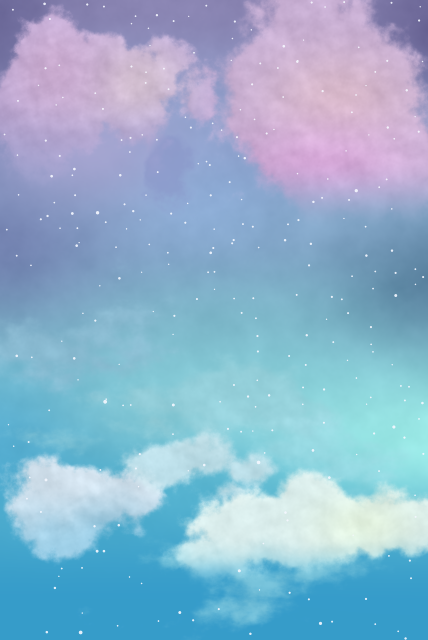
Reproduce this background procedurally as a Shadertoy shader.

```glsl
// Pastel dusk sky: pink clouds above, teal haze, white cumulus below, scattered stars.

float hash(vec2 p) {
    vec3 q = fract(p.xyx * 0.1031);
    q += dot(q, q.yzx + 33.33);
    return fract((q.x + q.y) * q.z);
}

float noise(vec2 p) {
    vec2 i = floor(p), f = fract(p);
    f = f * f * (3.0 - 2.0 * f);
    return mix(mix(hash(i), hash(i + vec2(1, 0)), f.x),
               mix(hash(i + vec2(0, 1)), hash(i + vec2(1, 1)), f.x), f.y);
}

float fbm(vec2 p) {
    float sum = 0.0, amp = 0.5;
    for (int i = 0; i < 6; i++) {
        sum += amp * noise(p);
        p = mat2(1.6, 1.2, -1.2, 1.6) * p + 17.3;
        amp *= 0.52;
    }
    return sum;
}

// Approximate inside distance of an ellipse, positive inside
float puff(vec2 p, vec2 centre, vec2 r) {
    return (1.0 - length((p - centre) / r)) * min(r.x, r.y);
}

float glow(vec2 p, vec2 centre, vec2 r) {
    vec2 d = (p - centre) / r;
    return exp(-dot(d, d));
}

vec3 skyGradient(vec2 p) {
    vec3 c = mix(vec3(0.21, 0.61, 0.79), vec3(0.32, 0.69, 0.81), smoothstep(0.08, 0.36, p.y));
    c = mix(c, vec3(0.52, 0.79, 0.84), smoothstep(0.34, 0.54, p.y));
    c = mix(c, vec3(0.50, 0.73, 0.80), smoothstep(0.60, 0.78, p.y));
    c = mix(c, vec3(0.53, 0.67, 0.80), smoothstep(0.74, 0.96, p.y));
    c = mix(c, vec3(0.58, 0.64, 0.81), smoothstep(0.96, 1.16, p.y));
    c = mix(c, vec3(0.54, 0.52, 0.70), smoothstep(1.2, 1.5, p.y));
    // Broad light and dark areas
    c = mix(c, vec3(0.62, 0.93, 0.91), 0.9 * glow(p, vec2(1.0, 0.46), vec2(0.36, 0.16)));
    c = mix(c, vec3(0.28, 0.64, 0.80), 0.75 * glow(p, vec2(-0.03, 0.47), vec2(0.24, 0.17)));
    c = mix(c, vec3(0.30, 0.45, 0.57), 0.85 * glow(p, vec2(1.05, 0.84), vec2(0.25, 0.15)));
    c = mix(c, vec3(0.43, 0.48, 0.67), 0.85 * glow(p, vec2(-0.02, 0.93), vec2(0.3, 0.2)));
    c = mix(c, vec3(0.42, 0.41, 0.60), 0.85 * glow(p, vec2(0.0, 1.48), vec2(0.14, 0.3)));
    c = mix(c, vec3(0.41, 0.39, 0.58), 0.9 * glow(p, vec2(1.02, 1.45), vec2(0.16, 0.18)));
    return mix(c, vec3(0.55, 0.68, 0.85), 0.7 * glow(p, vec2(0.47, 1.04), vec2(0.2, 0.14)));
}

// One jittered star per occupied grid cell
float stars(vec2 p, float cells, float share, float size) {
    vec2 id = floor(p * cells);
    vec2 offset = 0.15 + 0.7 * vec2(hash(id + 3.7), hash(id + 41.2));
    float r = size * (0.55 + 0.45 * hash(id + 71.0));
    float edge = 0.6 / iResolution.x;
    float d = length(fract(p * cells) - offset) / cells;
    float density = share * mix(0.3, 1.0, smoothstep(0.2, 0.65, p.y));
    return step(hash(id + 9.1), density) * (1.0 - smoothstep(r - edge, r + edge, d));
}

void mainImage(out vec4 fragColor, in vec2 fragCoord) {
    // Width spans 0 to 1, height 0 to 1.5
    vec2 p = fragCoord / iResolution.xy * vec2(1.0, 1.5);
    float n = fbm(p * 8.0 + 4.0) - 0.5;
    float fine = fbm(p * 25.0 + 31.0) - 0.5;
    float relief = n + 0.5 - fbm((p + vec2(0.010, 0.016)) * 8.0 + 4.0) + 0.25 * fine;
    float ragged = 0.2 * n + 0.09 * fine;
    vec3 col = skyGradient(p) + (0.07 * n + 0.04 * fine) * smoothstep(0.1, 0.5, p.y);

    // Pink cloud, upper left
    col = mix(col, vec3(0.68, 0.66, 0.83), 0.75 * glow(p, vec2(0.2, 1.15), vec2(0.2, 0.13)));
    float d = max(puff(p, vec2(0.14, 1.27), vec2(0.18, 0.19)), puff(p, vec2(0.30, 1.25), vec2(0.13, 0.13)));
    d = max(d, puff(p, vec2(0.10, 1.40), vec2(0.08, 0.10)));
    d = max(d, puff(p, vec2(0.41, 1.37), vec2(0.045, 0.05)));
    d = max(d, puff(p, vec2(0.47, 1.26), vec2(0.07, 0.09))) + ragged;
    vec3 pink = mix(vec3(0.74, 0.66, 0.83), vec3(0.86, 0.78, 0.83), glow(p, vec2(0.31, 1.31), vec2(0.14, 0.1)));
    pink = mix(pink, vec3(0.82, 0.69, 0.83), glow(p, vec2(0.13, 1.34), vec2(0.13, 0.13)));
    col = mix(col, pink + 0.35 * relief, 0.92 * smoothstep(-0.005, 0.04, d) * smoothstep(1.02, 1.28, p.y));

    // Pink cloud, upper right
    d = max(puff(p, vec2(0.77, 1.23), vec2(0.30, 0.25)), puff(p, vec2(0.72, 1.46), vec2(0.17, 0.13)));
    d = max(d, puff(p, vec2(0.93, 1.15), vec2(0.18, 0.15))) + ragged;
    pink = mix(vec3(0.79, 0.69, 0.83), vec3(0.87, 0.74, 0.80), glow(p, vec2(0.79, 1.27), vec2(0.17, 0.11)));
    pink = mix(pink, vec3(0.86, 0.65, 0.85), 0.85 * glow(p, vec2(0.75, 1.11), vec2(0.2, 0.1)));
    col = mix(col, pink + 0.3 * relief, 0.95 * smoothstep(-0.01, 0.06, d) * smoothstep(0.96, 1.13, p.y));
    d = puff(p, vec2(0.4, 1.14), vec2(0.06, 0.09)) + ragged;
    col = mix(col, vec3(0.53, 0.58, 0.78), 0.6 * smoothstep(-0.01, 0.04, d));

    // Thin banks across the middle
    float wisps = 0.22 * (fbm(p * vec2(5.0, 10.0) + 12.0) - 0.5) + 0.06 * fine;
    d = max(puff(p, vec2(0.14, 0.67), vec2(0.28, 0.09)), puff(p, vec2(0.25, 0.75), vec2(0.12, 0.06)));
    col = mix(col, vec3(0.56, 0.74, 0.83) + 0.2 * relief, 0.75 * smoothstep(-0.01, 0.06, d + wisps));
    d = max(puff(p, vec2(0.5, 0.58), vec2(0.28, 0.09)), puff(p, vec2(0.10, 0.48), vec2(0.22, 0.05)));
    col = mix(col, vec3(0.60, 0.81, 0.85) + 0.2 * relief, 0.65 * smoothstep(-0.01, 0.06, d + wisps));
    d = max(puff(p, vec2(0.68, 0.44), vec2(0.20, 0.06)), puff(p, vec2(0.55, 0.08), vec2(0.2, 0.03)));
    d = max(d, puff(p, vec2(0.68, 0.15), vec2(0.34, 0.06)));
    col = mix(col, vec3(0.62, 0.85, 0.89) + 0.2 * relief, 0.6 * smoothstep(-0.01, 0.06, d + wisps));

    // Small cumulus, lower left and centre
    d = max(puff(p, vec2(0.20, 0.31), vec2(0.17, 0.11)), puff(p, vec2(0.11, 0.37), vec2(0.08, 0.06)));
    d = max(d, puff(p, vec2(0.27, 0.34), vec2(0.09, 0.08))) + 0.6 * ragged;
    vec3 white = mix(vec3(0.62, 0.80, 0.89), vec3(0.85, 0.89, 0.93), smoothstep(0.22, 0.38, p.y + 0.1 * n));
    col = mix(col, white + 0.3 * relief, 0.93 * smoothstep(-0.005, 0.03, d));
    d = max(puff(p, vec2(0.40, 0.415), vec2(0.15, 0.055)), puff(p, vec2(0.525, 0.348), vec2(0.075, 0.03)));
    d = max(d, puff(p, vec2(0.59, 0.39), vec2(0.06, 0.04))) + 0.45 * ragged;
    col = mix(col, vec3(0.79, 0.89, 0.92) + 0.3 * relief, 0.85 * smoothstep(-0.005, 0.025, d));

    // Large bright cumulus, lower right
    d = max(puff(p, vec2(0.68, 0.26), vec2(0.25, 0.10)), puff(p, vec2(0.71, 0.33), vec2(0.10, 0.06)));
    d = max(d, puff(p, vec2(0.91, 0.27), vec2(0.17, 0.09)));
    d = max(d, puff(p, vec2(0.50, 0.20), vec2(0.11, 0.05))) + 0.5 * ragged;
    white = mix(vec3(0.64, 0.86, 0.91), vec3(0.88, 0.94, 0.93), smoothstep(0.15, 0.27, p.y + 0.1 * n));
    white = mix(white, vec3(0.91, 0.95, 0.85), 0.8 * glow(p, vec2(0.85, 0.27), vec2(0.12, 0.07)));
    col = mix(col, white + 0.25 * relief, 0.95 * smoothstep(-0.005, 0.03, d) * smoothstep(0.11, 0.2, p.y));

    // Stars in three sizes
    float light = max(stars(p, 19.0, 0.4, 0.0025), stars(p + 5.3, 11.0, 0.45, 0.0034));
    light = max(light, stars(p + 11.7, 6.0, 0.25, 0.0045));
    fragColor = vec4(clamp(mix(col, vec3(0.96, 0.97, 1.0), 0.9 * light), 0.0, 1.0), 1.0);
}
```
